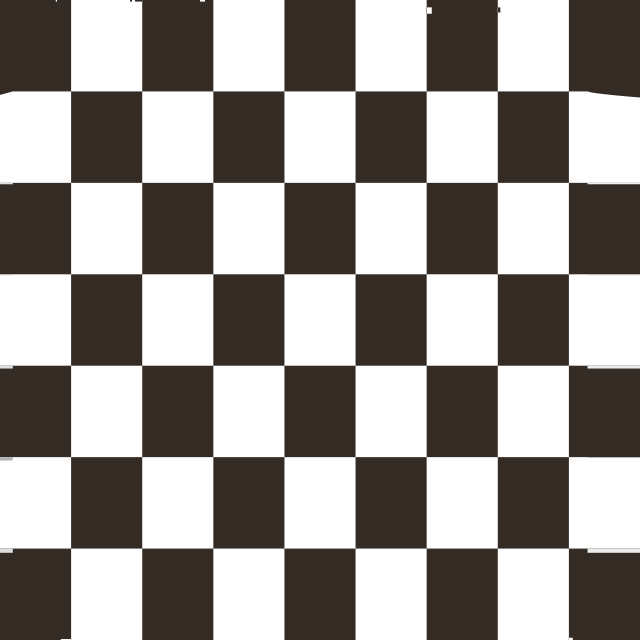
Give the GLSL for this pattern, as a Shadertoy shader.

```glsl
// Dark brown and white checkerboard of tall cells with slightly worn outer borders.
#define COLUMNS 9.0
#define ROWS 7.0
#define DARK vec3(0.20, 0.17, 0.14)
#define LIGHT vec3(1.0)
#define LEFT_WEAR 0.020
#define RIGHT_WEAR 0.918
#define STRIP_STEP 0.0011
#define CHIP_TOP 0.0115
#define CHIP_BOTTOM 0.0215
#define SPECK_COUNT 256.0

float hash(float n) {
    return fract(sin(n * 12.9898) * 43758.5453);
}

// Smoothed alternating sign, +1 in even cells and -1 in odd ones.
float alternate(float p, float count, float px) {
    float edge = clamp(floor(p * count + 0.5), 1.0, count - 1.0);
    float parity = 1.0 - 2.0 * mod(edge, 2.0);
    return parity * clamp(2.0 * (p - edge / count) / px, -1.0, 1.0);
}

// Coverage of the interval from a to b.
float span(float p, float a, float b, float px) {
    return clamp((p - a) / px + 0.5, 0.0, 1.0) * clamp((b - p) / px + 0.5, 0.0, 1.0);
}

float box(vec2 p, vec2 low, vec2 high, vec2 px) {
    return span(p.x, low.x, high.x, px.x) * span(p.y, low.y, high.y, px.y);
}

void mainImage(out vec4 fragColor, in vec2 fragCoord) {
    vec2 px = 1.0 / iResolution.xy;
    vec2 p = fragCoord * px;
    p.y = 1.0 - p.y; // rows run from the top

    float row = clamp(floor(p.y * ROWS + 0.5), 1.0, ROWS - 1.0);
    float leftDepth = clamp(1.0 - p.x / LEFT_WEAR, 0.0, 1.0);
    float rightDepth = clamp((p.x - RIGHT_WEAR) / (1.0 - RIGHT_WEAR), 0.0, 1.0);

    // The first row edge sags toward both sides.
    float sag = 0.0055 * leftDepth + 0.0095 * pow(rightDepth, 0.7);
    float y = p.y - (row < 1.5 ? sag : 0.0);
    float sign2d = alternate(p.x, COLUMNS, px.x) * alternate(y, ROWS, px.y);

    // Inverted chips beside two column edges near the top.
    float flip = 0.0;
    for (float i = 0.0; i < 2.0; i++) {
        float x = (6.0 + i) / COLUMNS;
        flip = max(flip, box(p, vec2(x, CHIP_TOP), vec2(x + 0.008 - 0.004 * i, CHIP_BOTTOM - 0.002 * i), px));
    }

    // Fine specks at the top, ahead of the first three column edges.
    float speck = step(0.45, hash(floor(p.x * SPECK_COUNT)));
    for (float i = 1.0; i < 4.0; i++) {
        float x = i / COLUMNS;
        flip = max(flip, speck * box(p, vec2(x - 0.024, -0.01), vec2(x, 0.0025), px));
    }

    // Two nicks on the bottom border.
    flip = max(flip, box(p, vec2(0.095, 0.9985), vec2(1.0 / COLUMNS, 1.01), px));
    flip = max(flip, box(p, vec2(8.0 / COLUMNS, 0.9965), vec2(0.895, 1.01), px));
    sign2d *= 1.0 - 2.0 * flip;
    vec3 color = mix(LIGHT, DARK, 0.5 + 0.5 * sign2d);

    // Pale strips under the outer row edges, thicker on even rows.
    float even = 1.0 - mod(row, 2.0);
    float onLeft = span(p.x, -0.01, LEFT_WEAR, px.x);
    float onRight = span(p.x, RIGHT_WEAR, 1.01, px.x);
    float thickness = mix(0.0013, STRIP_STEP * row, even);
    thickness += onLeft * (row == 5.0 ? 0.004 : 0.0);
    float tone = mix(0.70, mix(0.93, 0.87, onLeft), even);
    float edge = row / ROWS;
    float strip = span(p.y, edge, edge + thickness, px.y) * max(onLeft, onRight);
    color = mix(color, vec3(tone), strip * step(1.5, row));

    fragColor = vec4(color, 1.0);
}
```
